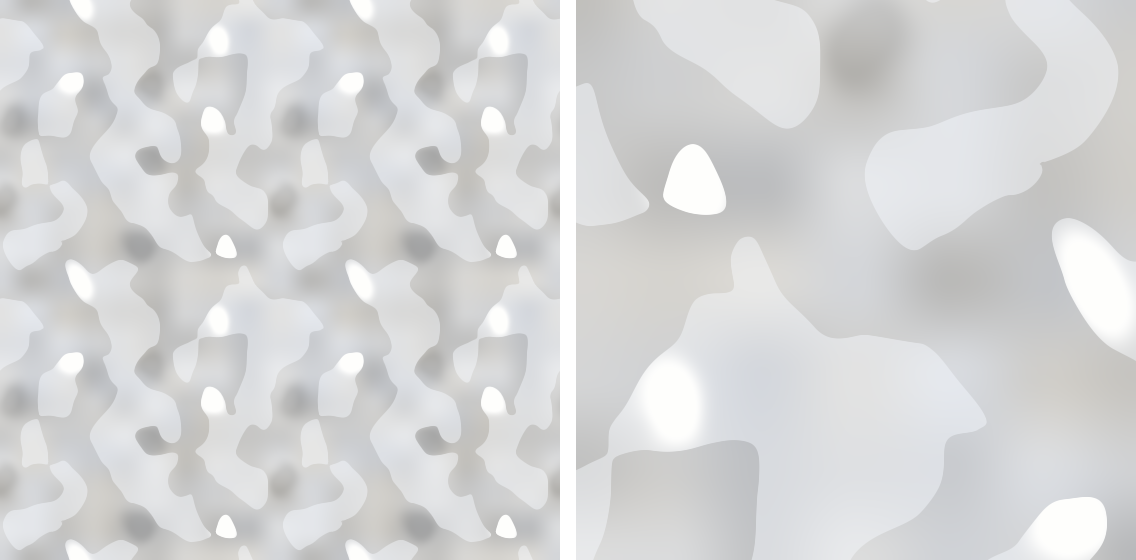
Left, the full canvas; right, a detail of the centre.
Write a Shadertoy shader that draws this pattern.

```glsl
#define REPEATS 2.0
#define SPOT_PAIRS 5
#define WHITE_RADIUS 0.047
#define DARK_RADIUS 0.068
#define SPOT_PUSH 0.72
#define HALO_PUSH 0.25
#define THRESHOLD 0.525
#define PALE vec3(0.875, 0.881, 0.889)
#define GREY vec3(0.798, 0.799, 0.798)
#define WHITE vec3(0.995, 0.995, 0.990)
#define TINT vec3(0.028, 0.006, -0.036)

// Integer hash of a lattice point, 0 to 1
float hash(vec2 cell, float seed) {
    uvec3 q = uvec3(ivec3(vec3(cell, seed))) * uvec3(1597u, 3571u, 7919u);
    uint h = (q.x ^ q.y ^ q.z) * 747796405u + 289133u;
    h = ((h >> ((h >> 28u) + 4u)) ^ h) * 277803737u;
    h = (h >> 22u) ^ h;
    return float(h & 65535u) / 65535.0;
}

// Value noise that wraps once per unit square
float tileNoise(vec2 p, vec2 cells, float seed) {
    p *= cells;
    vec2 i = floor(p), f = p - i;
    f = f * f * (3.0 - 2.0 * f);
    vec2 a = mod(i, cells), b = mod(i + 1.0, cells);
    return mix(mix(hash(a, seed), hash(vec2(b.x, a.y), seed), f.x),
               mix(hash(vec2(a.x, b.y), seed), hash(b, seed), f.x), f.y);
}

// Soft round spot on the wrapping tile
float spot(vec2 p, vec2 centre, float radius) {
    vec2 d = fract(p - centre + 0.5) - 0.5;
    return exp(-dot(d, d) / (radius * radius));
}

void mainImage(out vec4 fragColor, in vec2 fragCoord) {
    vec2 p = fragCoord / iResolution.y * REPEATS;

    // Wavering coordinates for organic outlines, meandering for the patches
    vec2 warp = vec2(tileNoise(p, vec2(12.0), 1.0), tileNoise(p, vec2(12.0), 2.0)) - 0.5;
    vec2 q = p + 0.045 * warp;
    vec2 m = q + vec2(0.04, 0.02) * sin(6.28319 * (vec2(2.0, 1.0) * p.yx + p));

    // White and dark spots, each with an opposite halo off to one side
    float bright = 0.0, dark = 0.0, halo = 0.0;
    for (int i = 0; i < SPOT_PAIRS; i++) {
        float k = 2.0 * float(i) + 1.0;
        vec2 stride = vec2(0.7549, 0.5698);
        vec2 whiteAt = stride * k, darkAt = stride * (k + 1.0);
        vec2 side = vec2(cos(2.4 * k), sin(2.4 * k));
        bright += spot(q, whiteAt, WHITE_RADIUS);
        dark += spot(q, darkAt, DARK_RADIUS);
        halo += spot(q, darkAt + 0.7 * DARK_RADIUS * side, 1.6 * DARK_RADIUS)
              - spot(q, whiteAt + 0.7 * WHITE_RADIUS * side, 2.0 * WHITE_RADIUS);
    }

    // Patch outline: the spots pull the border around themselves
    float field = 0.75 * tileNoise(m, vec2(9.0, 7.0), 3.0)
                + 0.25 * tileNoise(m, vec2(14.0, 12.0), 4.0) - THRESHOLD
                + SPOT_PUSH * (bright - dark) + HALO_PUSH * halo;
    float edge = max(0.5 * fwidth(field), 1e-4);
    float pale = smoothstep(-edge, edge, field);

    // Cloudy shading inside each patch
    float cloud = tileNoise(p, vec2(9.0), 5.0) - 0.5;
    float tint = tileNoise(p, vec2(8.0), 6.0) - 0.5;
    vec3 greyPatch = GREY + 0.15 * cloud + TINT * tint;
    greyPatch -= 0.10 * smoothstep(0.1, 0.85, dark);
    vec3 palePatch = PALE + 0.08 * cloud + 0.7 * TINT * tint;
    palePatch = mix(palePatch, WHITE, smoothstep(0.04, 0.5, bright));

    fragColor = vec4(mix(greyPatch, palePatch, pale), 1.0);
}
```
